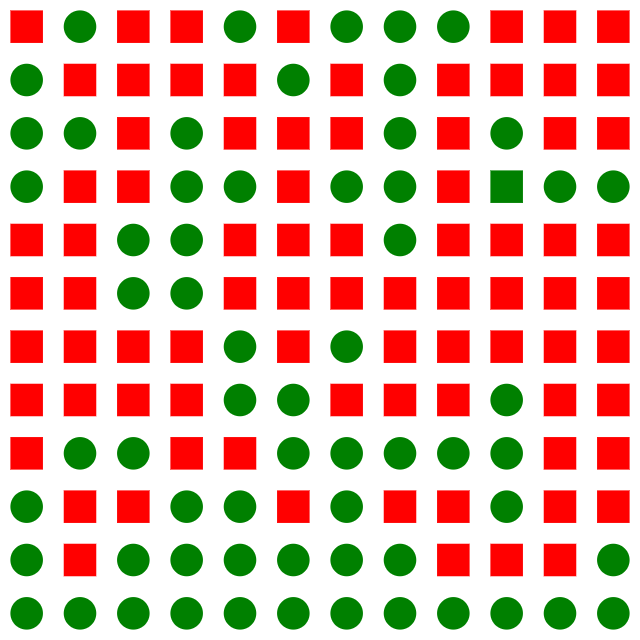
Reproduce this pattern procedurally as a Shadertoy shader.

```glsl
#define GRID 12.0
#define HALF_SIZE 0.305
#define BOTTOM_SHARE 0.08
#define LOW_SHARE 0.50
#define HIGH_SHARE 0.70
#define ODD_CELL vec2(9.0, 8.0)
#define SEED 7u
#define PAPER vec3(1.0)
#define RED vec3(1.0, 0.0, 0.0)
#define GREEN vec3(0.0, 0.502, 0.0)

// Integer hash of a cell, from 0 to 1
float hashCell(vec2 cell) {
    uvec2 q = uvec2(ivec2(cell)) + SEED;
    uint h = q.x * 374761393u + q.y * 668265263u;
    h = (h ^ (h >> 13)) * 1274126177u;
    h ^= h >> 16;
    return float(h & 0xffffu) / 65536.0;
}

float circleDistance(vec2 p, float radius) {
    return length(p) - radius;
}

float squareDistance(vec2 p, float halfSize) {
    vec2 d = abs(p) - halfSize;
    return length(max(d, 0.0)) + min(max(d.x, d.y), 0.0);
}

// Chance of a square: rare in the bottom row, more common towards the top
float squareShare(float row) {
    return row < 0.5 ? BOTTOM_SHARE : mix(LOW_SHARE, HIGH_SHARE, row / (GRID - 1.0));
}

void mainImage(out vec4 fragColor, in vec2 fragCoord) {
    vec2 p = fragCoord / iResolution.xy * GRID;
    vec2 cell = floor(p);
    vec2 local = fract(p) - 0.5;
    float pixel = GRID / min(iResolution.x, iResolution.y);

    // Each cell holds a red square or a green circle; one square is green
    bool isOdd = distance(cell, ODD_CELL) < 0.5;
    bool isSquare = isOdd || hashCell(cell) < squareShare(cell.y);
    float shape = isSquare ? squareDistance(local, HALF_SIZE)
                           : circleDistance(local, HALF_SIZE);
    vec3 ink = isSquare && !isOdd ? RED : GREEN;

    // Smooth edge one pixel wide
    float coverage = clamp(0.5 - shape / pixel, 0.0, 1.0);
    fragColor = vec4(mix(PAPER, ink, coverage), 1.0);
}
```
